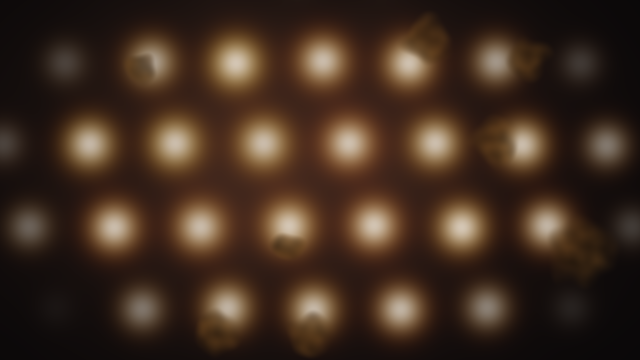
A WebGL 2 fragment shader for this background:

```glsl
#version 300 es
precision highp float;

uniform vec2 u_resolution;
out vec4 fragColor;

// Lattice of lamps, in units of the canvas height
const vec2 FIRST_LAMP = vec2(0.152, 0.1435);
const vec2 SPACING = vec2(0.2394, 0.2278);
const float ROW_SHIFT = -0.0706;

const vec3 SHADOW = vec3(0.035, 0.028, 0.032);
const vec3 WARM_HAZE = vec3(0.245, 0.155, 0.115);
const vec3 LAMP_WHITE = vec3(0.84, 0.785, 0.715);
const vec3 AMBER = vec3(0.43, 0.28, 0.12);

// Smudges: center and radius
const int SMUDGE_COUNT = 8;
const vec3 SMUDGES[SMUDGE_COUNT] = vec3[](
    vec3(0.395, 0.81, 0.050), vec3(1.19, 0.885, 0.075),
    vec3(1.375, 0.605, 0.078), vec3(1.62, 0.30, 0.105),
    vec3(0.60, 0.075, 0.070), vec3(0.865, 0.07, 0.070),
    vec3(1.47, 0.84, 0.070), vec3(0.80, 0.315, 0.045));

vec2 hash2(vec2 p) {
    vec2 q = vec2(dot(p, vec2(127.1, 311.7)), dot(p, vec2(269.5, 183.3)));
    return fract(sin(q) * 43758.5);
}

float cornerSlope(vec2 cell, vec2 corner, vec2 local) {
    return dot(hash2(cell + corner) * 2.0 - 1.0, local - corner);
}

float gradientNoise(vec2 p) {
    vec2 cell = floor(p);
    vec2 f = p - cell;
    vec2 u = f * f * f * (f * (f * 6.0 - 15.0) + 10.0);
    float low = mix(cornerSlope(cell, vec2(0, 0), f), cornerSlope(cell, vec2(1, 0), f), u.x);
    float high = mix(cornerSlope(cell, vec2(0, 1), f), cornerSlope(cell, vec2(1, 1), f), u.x);
    return mix(low, high, u.y);
}

// Squared distance from an ellipse center, 1 on its rim
float ellipse(vec2 p, vec2 center, vec2 radii) {
    vec2 d = (p - center) / radii;
    return dot(d, d);
}

vec2 lampCenter(vec2 id) {
    vec2 jitter = (hash2(id + 7.0) - 0.5) * 0.008;
    return FIRST_LAMP + id * SPACING + vec2(ROW_SHIFT * id.y, 0.0) + jitter;
}

vec2 nearestLamp(vec2 p) {
    float row = round((p.y - FIRST_LAMP.y) / SPACING.y);
    float column = round((p.x - FIRST_LAMP.x - ROW_SHIFT * row) / SPACING.x);
    return vec2(column, row);
}

// Each channel has its own spread, which tints the halo amber
vec3 lampGlow(vec2 p, vec2 id) {
    vec2 center = lampCenter(id);
    vec2 vary = hash2(id + 31.0);
    float e = ellipse(center, vec2(0.89, 0.51), vec2(0.885, 0.5));
    float power = 1.0 - smoothstep(0.45, 1.35, e);
    float warmth = exp(-ellipse(center, vec2(0.72, 0.6), vec2(0.6, 0.45)));
    vec3 spread = mix(vec3(0.053, 0.050, 0.048), vec3(0.069, 0.059, 0.049), power);
    spread += warmth * vec3(0.006, 0.002 + 0.005 * vary.x, 0.001);
    vec2 d = p - center;
    return power * mix(0.9, 1.0, vary.y) * exp(-dot(d, d) / (spread * spread));
}

vec3 addLamps(vec3 color, vec2 p) {
    vec2 nearest = nearestLamp(p);
    for (int y = -1; y <= 1; y++) {
        for (int x = -1; x <= 1; x++) {
            color = mix(color, LAMP_WHITE, lampGlow(p, nearest + vec2(x, y)));
        }
    }
    return color;
}

// Soft amber film that veils some of the lamps
vec3 addSmudges(vec3 color, vec2 p) {
    vec2 warp = vec2(gradientNoise(p * 14.0), gradientNoise(p * 14.0 + 40.0));
    vec2 q = p + warp * 0.035;
    float streak = 0.75 + 0.5 * gradientNoise(p * 24.0);
    for (int i = 0; i < SMUDGE_COUNT; i++) {
        vec3 s = SMUDGES[i];
        float veil = 1.0 - smoothstep(0.1, 1.0, ellipse(q, s.xy, vec2(s.z)));
        float edgeFade = exp(-0.6 * ellipse(s.xy, vec2(0.9, 0.5), vec2(0.85, 0.6)));
        color = mix(color, AMBER * streak * (0.5 + 0.6 * edgeFade), 0.65 * veil);
    }
    return color;
}

void main() {
    vec2 p = gl_FragCoord.xy / u_resolution.y;

    // Dim room haze
    float haze = exp(-ellipse(p, vec2(0.81, 0.56), vec2(0.64, 0.46)));
    haze *= 1.0 + 0.22 * gradientNoise(p * 4.0);
    vec3 color = mix(SHADOW, WARM_HAZE, haze);

    color = addLamps(color, p);
    color = addSmudges(color, p);
    fragColor = vec4(color, 1.0);
}
```
